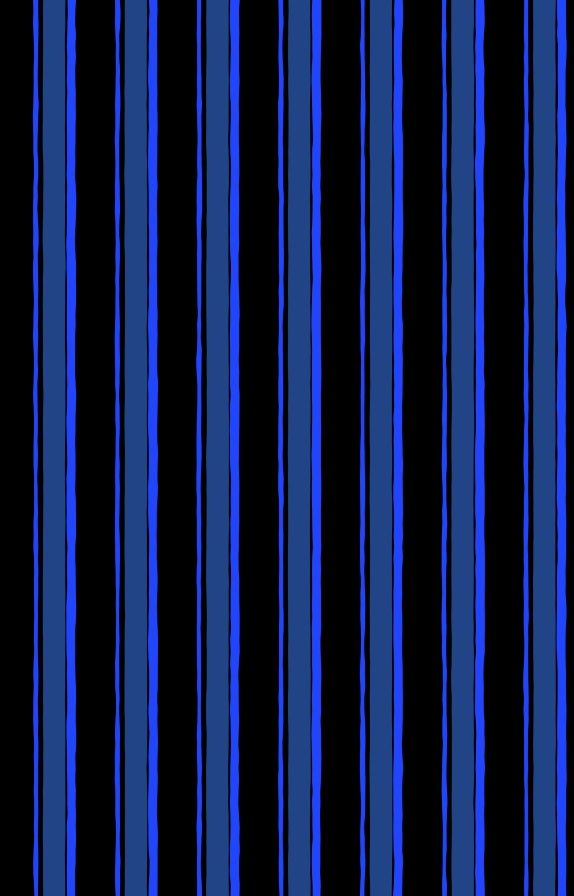
Reproduce this pattern procedurally as a Shadertoy shader.

```glsl
// Vertical blue stripe groups on black, with slightly wavering hand-inked edges.

const float REPEATS = 7.024;               // stripe groups across the canvas
const vec3 GROUND = vec3(0.0);
const vec3 STEEL  = vec3(0.13, 0.265, 0.53);
const vec3 BRIGHT = vec3(0.13, 0.27, 0.99);

// Left and right edges of each stripe, in units of one repeat
const vec2 THIN_LINE  = vec2(0.411, 0.465);
const vec2 WIDE_BAND  = vec2(0.526, 0.798);
const vec2 THICK_LINE = vec2(0.819, 0.926);

const float LINE_WAVER = 0.011;            // edge displacement, in repeats
const float BAND_WAVER = 0.006;
const float WAVER_FREQ = 2.6;              // wobbles per repeat of height
const float MIN_SOFTNESS = 0.016;          // narrowest edge blend, in repeats

float hash(vec2 p) {
    vec3 q = fract(vec3(p.xyx) * 0.1031);
    q += dot(q, q.yzx + 33.33);
    return fract((q.x + q.y) * q.z);
}

// Smooth one-dimensional noise in -1..1, independent for each seed
float noise(float y, float seed) {
    float i = floor(y);
    float f = fract(y);
    f = f * f * (3.0 - 2.0 * f);
    return 2.0 * mix(hash(vec2(i, seed)), hash(vec2(i + 1.0, seed)), f) - 1.0;
}

// Broad drift plus finer nicks along one edge
float waver(float y, float seed) {
    return 0.65 * noise(y * WAVER_FREQ, seed)
         + 0.35 * noise(y * WAVER_FREQ * 2.7, seed + 0.5);
}

// Coverage of a stripe whose two edges waver separately
float stripe(vec2 p, vec2 edges, float amount, float seed, float softness) {
    float left  = edges.x + amount * waver(p.y, seed);
    float right = edges.y + amount * waver(p.y, seed + 1.0);
    float inside = min(p.x - left, right - p.x);
    return smoothstep(-0.5 * softness, 0.5 * softness, inside);
}

void mainImage(out vec4 fragColor, in vec2 fragCoord) {
    // Square units, one repeat wide
    vec2 p = fragCoord / iResolution.x * REPEATS;
    float seed = 11.0 * floor(p.x) + 3.0;
    p.x = fract(p.x);
    float softness = max(MIN_SOFTNESS, 1.3 * REPEATS / iResolution.x);

    // Layer the three stripes of the group
    vec3 color = GROUND;
    color = mix(color, STEEL, stripe(p, WIDE_BAND, BAND_WAVER, seed, softness));
    color = mix(color, BRIGHT, stripe(p, THIN_LINE, LINE_WAVER, seed + 3.0, softness));
    color = mix(color, BRIGHT, stripe(p, THICK_LINE, LINE_WAVER, seed + 6.0, softness));

    fragColor = vec4(color, 1.0);
}
```
